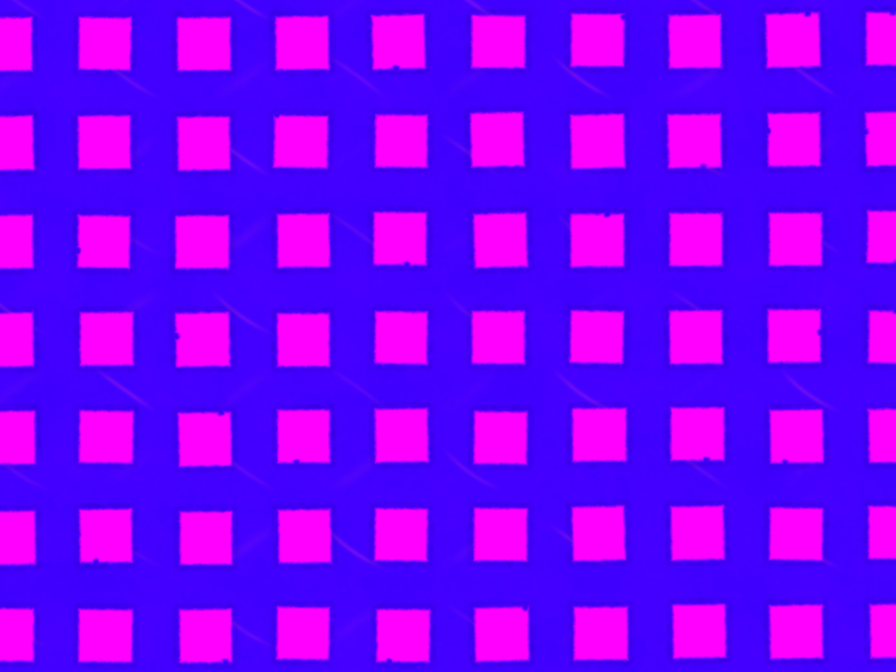
Reproduce this pattern procedurally as a Shadertoy shader.

```glsl
// Grid of rough-edged magenta squares on mottled blue, slightly rotated as a whole.
// Each square is a noisy box distance with hashed shift, tilt and an edge nick;
// faint violet streaks on a staggered diagonal net lie in the blue.
#define PITCH 0.1467
#define HALF_SIDE 0.0390
#define FIRST_CENTRE vec2(0.0122, 0.0535)
#define GRID_TILT 0.005
#define SHIFT 0.0024
#define SQUARE_TILT 0.025
#define ROUGHNESS 0.0016
#define EDGE_SOFTNESS 0.0034
#define NICK_CHANCE 0.35
#define STREAK_CELL vec2(0.1693, 0.1165)
#define BLUE vec3(0.26, 0.0, 1.0)
#define MAGENTA vec3(1.0, 0.0, 1.0)

vec2 hash2(vec2 p) {
    vec3 q = fract(p.xyx * vec3(0.1031, 0.1030, 0.0973));
    q += dot(q, q.yzx + 33.33);
    return fract((q.xx + q.yz) * q.zy);
}

// Gradient noise, roughly -0.7 to 0.7
float cornerSlope(vec2 corner, vec2 f, vec2 offset) {
    return dot(hash2(corner + offset + 57.0) * 2.0 - 1.0, f - offset);
}

float gradientNoise(vec2 p) {
    vec2 i = floor(p), f = fract(p);
    vec2 u = f * f * f * (f * (f * 6.0 - 15.0) + 10.0);
    float low = mix(cornerSlope(i, f, vec2(0, 0)), cornerSlope(i, f, vec2(1, 0)), u.x);
    float high = mix(cornerSlope(i, f, vec2(0, 1)), cornerSlope(i, f, vec2(1, 1)), u.x);
    return mix(low, high, u.y);
}

mat2 rotation(float a) {
    float c = cos(a), s = sin(a);
    return mat2(c, -s, s, c);
}

float boxDistance(vec2 p, vec2 halfSize) {
    vec2 d = abs(p) - halfSize;
    return length(max(d, 0.0)) + min(max(d.x, d.y), 0.0);
}

// Signed distance to the nearest worn square
float squareDistance(vec2 p) {
    vec2 g = rotation(GRID_TILT) * (p - FIRST_CENTRE) / PITCH;
    vec2 id = floor(g + 0.5);
    vec2 shift = hash2(id + 11.0) * 2.0 - 1.0;
    vec2 shape = hash2(id + 31.0) * 2.0 - 1.0;
    vec2 q = (g - id) * PITCH - shift * SHIFT;
    q = rotation(shape.x * SQUARE_TILT) * q;
    float d = boxDistance(q, HALF_SIDE + 0.0007 * shape.yx);
    d += ROUGHNESS * (gradientNoise(p * 95.0) + 0.6 * gradientNoise(p * 230.0));

    // Small bite out of a random side
    vec2 pick = hash2(id + 71.0), place = hash2(id + 93.0);
    vec2 nick = vec2((place.x * 2.0 - 1.0) * HALF_SIDE, HALF_SIDE + 0.001);
    if (place.y < 0.5) nick.y = -nick.y;
    if (pick.y < 0.4) nick = nick.yx;
    float bite = 0.0055 - length(q - nick) + 0.002 * gradientNoise(p * 150.0);
    return pick.x < NICK_CHANCE ? max(d, bite) : d;
}

// Curved strokes whose direction alternates from cell to cell
float streaks(vec2 p) {
    vec2 g = (p - vec2(0.5295, 0.418)) / STREAK_CELL;
    vec2 id = floor(g + 0.5);
    vec2 q = (g - id) * STREAK_CELL;
    float rising = mod(id.x + id.y, 2.0);
    vec2 vary = hash2(id + 131.0);
    q.x *= 1.0 - 2.0 * rising;
    q += (vary - 0.5) * 0.012;
    q = rotation(-0.62) * q;
    q.y -= 4.0 * q.x * q.x * (vary.y - 0.3);
    float width = mix(0.0035, 0.008, rising);
    float line = exp(-q.y * q.y / (width * width));
    float ends = 1.0 - smoothstep(0.015, 0.062, abs(q.x));
    return line * ends * mix(0.35 + 0.65 * vary.x, 0.35 * vary.x, rising);
}

void mainImage(out vec4 fragColor, in vec2 fragCoord) {
    vec2 p = fragCoord / iResolution.y;
    float d = squareDistance(p);

    // Mottled blue ground with streaks
    float mottle = gradientNoise(p * 11.0) + 0.6 * gradientNoise(p * 48.0)
                 + 0.5 * gradientNoise(p * 130.0);
    vec3 color = BLUE + vec3(0.03, 0.0, 0.02) * mottle;
    color += vec3(0.16, 0.05, -0.04) * streaks(p);

    // Darker rim just outside each square
    float rim = exp(-pow((d - 0.006) / 0.004, 2.0));
    color -= vec3(0.03, 0.0, 0.09) * rim * (0.7 + gradientNoise(p * 80.0));

    // Soft, worn square edge
    float softness = max(EDGE_SOFTNESS, 0.7 / iResolution.y);
    color = mix(color, MAGENTA, 1.0 - smoothstep(-softness, softness, d));
    fragColor = vec4(clamp(color, 0.0, 1.0), 1.0);
}
```
